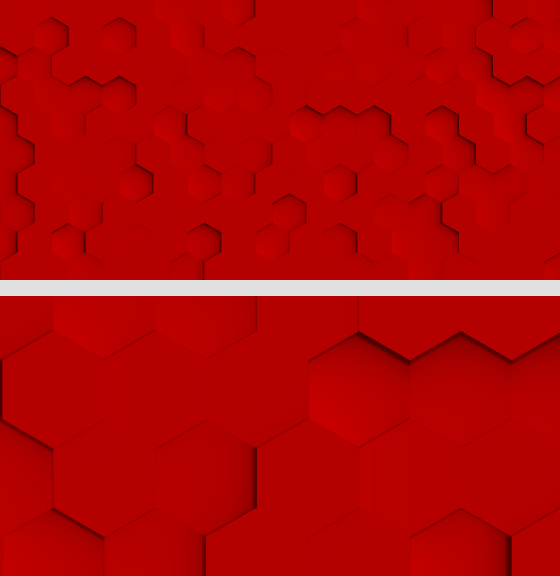
Top, the full canvas; bottom, a detail of the centre.
A Shadertoy shader for this background:

```glsl
// Red hexagonal pillars at uneven heights, shaded by their taller neighbours.

const vec2 CELL = vec2(1.0, 1.7320508);  // period of one of the two interleaved grids

float hash(vec2 id) {
    vec3 q = fract(id.xyx * vec3(0.1031, 0.1030, 0.0973));
    q += dot(q, q.yzx + 33.33);
    return fract((q.x + q.y) * q.z);
}

// Offset from the nearest pillar centre; centres sit one unit apart.
vec2 hexOffset(vec2 p) {
    vec2 a = mod(p, CELL) - 0.5 * CELL;
    vec2 b = mod(p - 0.5 * CELL, CELL) - 0.5 * CELL;
    return dot(a, a) < dot(b, b) ? a : b;
}

float redLevel(vec2 p) {
    vec2 local = hexOffset(p);
    vec2 id = round((p - local) / (0.5 * CELL));
    float height = hash(id);
    float wall = 0.0, shadow = 0.0, glow = 0.0;

    for (int i = 0; i < 6; i++) {
        float angle = float(i) * 1.0471976;
        vec2 dir = vec2(cos(angle), sin(angle));
        vec2 neighbour = id + round(2.0 * dir / CELL);
        float rise = smoothstep(0.15, 0.95, hash(neighbour) - height);
        float edge = 0.5 - dot(local, dir);
        float facing = dot(dir, vec2(0.8, 0.6));  // positive away from the light

        // Narrow dark side and soft shade below a taller neighbour
        float away = smoothstep(-0.7, 0.6, facing);
        float width = 0.015 + 0.065 * rise * away;
        float side = 1.0 - smoothstep(0.3 * width, width, edge);
        wall = max(wall, side * sqrt(rise) * (0.3 + 0.7 * away));
        shadow += rise * away * exp(-7.0 * edge);

        // Bounced light along the lit side
        glow += rise * smoothstep(0.1, -0.6, facing) * exp(-3.0 * edge);
    }
    float red = 0.71 + 0.07 * min(glow, 1.0) - 0.24 * min(shadow, 1.0);
    return red * (1.0 - 0.42 * wall);
}

void mainImage(out vec4 fragColor, in vec2 fragCoord) {
    // Average a 3 by 3 block of samples to smooth the edges
    float red = 0.0;
    for (int i = 0; i < 9; i++) {
        vec2 jitter = (vec2(i % 3, i / 3) - 1.0) / 3.0;
        vec2 uv = (fragCoord + jitter) / iResolution.y;
        red += redLevel((uv - vec2(1.094, 0.555)) / 0.1213) / 9.0;
    }
    fragColor = vec4(red, 0.0, 0.0, 1.0);
}
```
